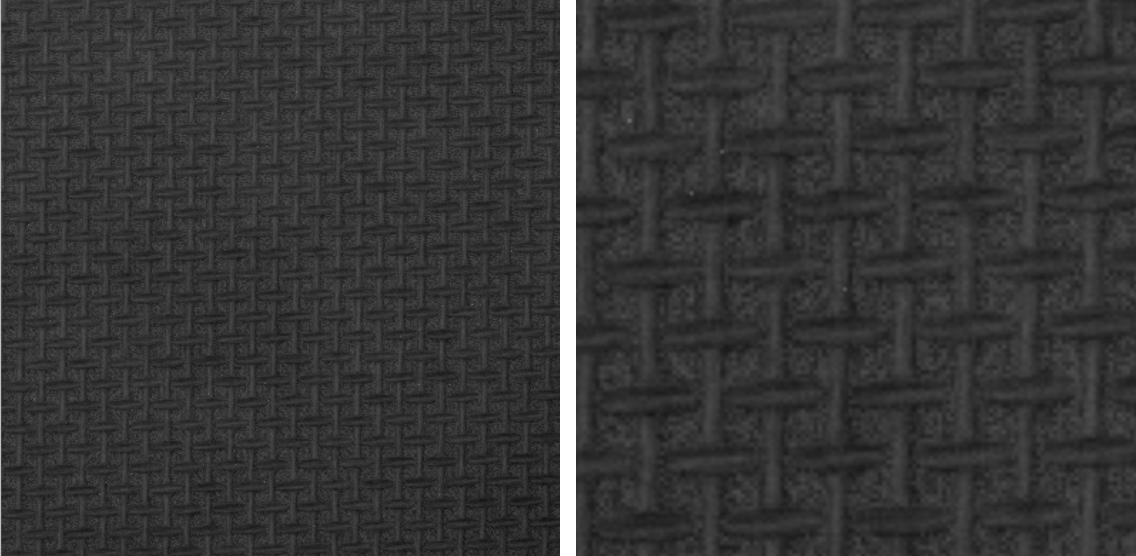
Left, the full canvas; right, a detail of the centre.
A Shadertoy shader for this texture:

```glsl
#define STEP_X vec2(0.03795, 0.00092)
#define STEP_Y vec2(0.00044, 0.03806)
#define ANCHOR vec2(0.4934, 0.4689)
#define HALF_LENGTH 0.74
#define LYING_WIDTH 0.25
#define UPRIGHT_WIDTH 0.155
#define SOFTNESS 0.085
#define GRAIN 0.17
#define GROUND_TONE 0.222
#define LYING_TONE 0.178
#define UPRIGHT_TONE 0.212
#define LIGHT_FALLOFF 0.06

float hash(vec2 p) {
    return fract(sin(dot(p, vec2(127.1, 311.7))) * 43758.5453);
}

float noise(vec2 p) {
    vec2 i = floor(p), f = fract(p);
    f = f * f * (3.0 - 2.0 * f);
    return mix(mix(hash(i), hash(i + vec2(1, 0)), f.x),
               mix(hash(i + vec2(0, 1)), hash(i + vec2(1, 1)), f.x), f.y);
}

float roundedBox(vec2 p, vec2 halfSize, float radius) {
    vec2 d = abs(p) - halfSize + radius;
    return length(max(d, 0.0)) + min(max(d.x, d.y), 0.0) - radius;
}

// Bell-shaped ridge around a centre line
float ridge(float x, float centre, float width) {
    float t = (x - centre) / width;
    return exp(-t * t);
}

// Adds one raised bar; x holds the tone, y the smoothness of the surface
vec2 addBar(vec2 surface, vec2 q, vec2 cell) {
    bool lying = mod(cell.x + cell.y, 2.0) < 0.5;
    float seed = hash(cell + 17.0);
    vec2 p = q - cell - 0.05 * (vec2(seed, hash(cell + 53.0)) - 0.5);
    p = lying ? p : p.yx;

    // Lying bars taper to their ends, upright bars flare
    float along = min(abs(p.x) / HALF_LENGTH, 1.0);
    float width = lying ? LYING_WIDTH - 0.06 * along * along
                        : UPRIGHT_WIDTH + 0.1 * pow(along, 4.0);
    float d = roundedBox(p, vec2(HALF_LENGTH, width), lying ? 0.15 : 0.05);
    float across = p.y / width;
    float streak = noise(vec2(p.x * 2.5, p.y * 11.0) + cell * 19.0) - 0.5;

    float body;
    if (lying) {
        float slant = 0.35 * p.x + 0.3 * (seed - 0.5);
        body = LYING_TONE + 0.045 * ridge(across, slant - 0.3, 0.35)
             - 0.025 * ridge(across, slant + 0.5, 0.35) * (1.0 - along * along)
             + 0.035 * ridge(across, 1.0, 0.25)
             - 0.03 * ridge(across, -1.05, 0.3);
    } else {
        body = UPRIGHT_TONE + 0.045 * ridge(across, -0.25, 0.5)
             - 0.045 * ridge(across, 1.0, 0.45)
             - 0.015 * ridge(across, -1.1, 0.3)
             - 0.015 * pow(along, 6.0);
    }
    body += 0.05 * streak + 0.02 * (seed - 0.5);

    // Crease shadow, deeper below and to the right
    float side = clamp(lying ? -across : across, -1.0, 1.0);
    surface.x *= 1.0 - (0.12 + 0.1 * side) * exp(-max(d, 0.0) * 11.0);
    float cover = 1.0 - smoothstep(-SOFTNESS, SOFTNESS, d);
    return mix(surface, vec2(body, 1.0), cover);
}

void mainImage(out vec4 fragColor, in vec2 fragCoord) {
    vec2 uv = fragCoord / iResolution.y;

    // Slightly skewed lattice
    vec2 q = inverse(mat2(STEP_X, STEP_Y)) * (uv - ANCHOR);
    vec2 home = floor(q + 0.5);

    vec2 surface = vec2(GROUND_TONE, 0.0);
    for (int y = -1; y <= 1; y++)
        for (int x = -1; x <= 1; x++)
            surface = addBar(surface, q, home + vec2(x, y));
    float tone = surface.x;

    // Rubber grain, stronger on the ground than on the bars
    float grain = 0.65 * noise(uv * 390.0) + 0.35 * noise(uv * 210.0 + 7.0) - 0.5;
    tone += GRAIN * grain * mix(1.0, 0.4, surface.y);

    // Sparse pale dust
    vec2 dustCell = floor(uv * 70.0);
    vec2 dustPos = 0.2 + 0.6 * vec2(hash(dustCell + 3.0), hash(dustCell + 9.0));
    float dust = 1.0 - smoothstep(0.04, 0.15, length(fract(uv * 70.0) - dustPos));
    tone += 0.14 * dust * step(0.985, hash(dustCell));

    // Broad falloff of light toward the lower right, with soft patches
    tone += LIGHT_FALLOFF * (0.6 * (uv.y - 0.5) - 0.4 * (uv.x - 0.5));
    tone += 0.02 * (noise(uv * 3.0) - 0.5) + 0.02 * (noise(uv * 8.0 + 5.0) - 0.5);

    // Pale sliver along the left border
    tone = mix(0.75, tone, smoothstep(0.0012, 0.0032, uv.x));
    fragColor = vec4(vec3(tone), 1.0);
}
```
